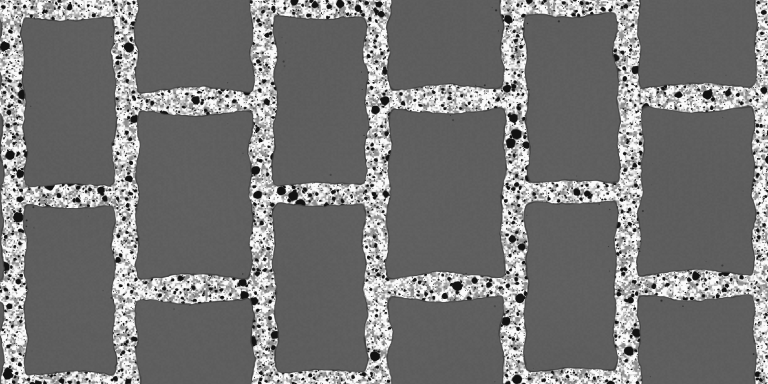
This pattern is drawn by a WebGL 1 fragment shader. Its source:

```glsl
precision highp float;
// Speckled metal lattice: a staggered brick mesh of bulging struts over flat grey.

uniform vec2 u_resolution;

// Lengths are fractions of the canvas height.
#define PITCH vec2(0.6545, 0.489)    // one narrow plus one wide column, one brick
#define ORIGIN vec2(0.032, -0.0015)  // first post and first narrow-column bar
#define NARROW 0.2965                // width of the narrow column
#define TILT 0.008                   // slope of the bar rows
#define POST_HALF 0.0300             // mean half width of the posts
#define POST_WAVE 0.0042             // swelling of the posts
#define BAR_NECK 0.0215              // half width of a bar at its ends
#define FILLET 0.012                 // rounding where bars meet posts
#define ROUGHNESS 0.0045             // edge unevenness
#define GROUND 0.37                  // grey of the openings
#define PIT_TONE 0.07                // grey of the dark pits

const float TAU = 6.2831853;

float hash(vec2 p) {
  return fract(sin(dot(p, vec2(127.1, 311.7))) * 43758.5453);
}

float noise(vec2 p) {
  vec2 i = floor(p), f = fract(p);
  f = f * f * (3.0 - 2.0 * f);
  return mix(mix(hash(i), hash(i + vec2(1.0, 0.0)), f.x),
             mix(hash(i + vec2(0.0, 1.0)), hash(i + vec2(1.0, 1.0)), f.x), f.y);
}

float smoothMin(float a, float b, float k) {
  float h = max(k - abs(a - b), 0.0) / k;
  return min(a, b) - 0.25 * k * h * h;
}

// Signed distance to the lattice, negative inside the metal.
float lattice(vec2 p) {
  vec2 q = p - ORIGIN;
  q.y -= TILT * p.x;
  q.x += 0.012 * (noise(p * vec2(3.0, 7.0) + 4.0) - 0.5);
  float x = mod(q.x, PITCH.x);

  // Posts swell at the joints and halfway between them.
  float post = min(min(x, abs(x - NARROW)), PITCH.x - x);
  post -= POST_HALF + POST_WAVE * cos(TAU * 4.0 * q.y / PITCH.y);

  // Bars sit half a brick higher in the wide columns and are thickest mid-span.
  float wide = step(NARROW, x);
  float span = mix(x / NARROW, (x - NARROW) / (PITCH.x - NARROW), wide);
  float bulge = sin(0.5 * TAU * span);
  float bar = abs(fract(q.y / PITCH.y + 0.5 - 0.5 * wide) - 0.5) * PITCH.y;
  bar -= BAR_NECK + mix(0.0095, 0.0165, wide) * bulge * bulge;

  float rough = noise(p * 14.0) + noise(p * 45.0 + 7.0) + 0.6 * noise(p * 110.0) - 1.3;
  return smoothMin(post, bar, FILLET) + ROUGHNESS * rough;
}

// Coverage of randomly placed round pits, one candidate per cell.
float pits(vec2 p, float cell, float density, vec2 radii, float aa) {
  vec2 base = floor(p / cell);
  float d = 1.0;
  for (int j = -1; j <= 1; j++) {
    for (int i = -1; i <= 1; i++) {
      vec2 id = base + vec2(float(i), float(j));
      vec2 centre = (id + vec2(hash(id + 3.7), hash(id + 19.1))) * cell;
      float size = hash(id + 41.3);
      float r = mix(radii.x, radii.y, size * size);
      float absent = step(density, hash(id + 67.9));
      d = min(d, length(p - centre) - r + absent);
    }
  }
  return 1.0 - smoothstep(-aa, aa, d);
}

void main() {
  vec2 p = gl_FragCoord.xy / u_resolution.y;
  float aa = 0.8 / u_resolution.y;
  float d = lattice(p);

  // Openings: nearly flat grey with faint mottling and loose specks by the metal.
  float ground = GROUND + 0.016 * (noise(p * 4.0) - 0.5) + 0.02 * (noise(p * 230.0) - 0.5);
  float specks = pits(p + 5.0, 0.014, 0.07, vec2(0.001, 0.003), aa);
  specks *= (1.0 - smoothstep(0.008, 0.035, d)) * smoothstep(0.45, 0.65, noise(p * 9.0));
  ground = mix(ground, 0.16, specks);

  // Metal: bright granular surface.
  float grain = 0.55 * noise(p * 210.0) + 0.45 * noise(p * 95.0 + 31.0);
  float metal = mix(0.55, 0.98, smoothstep(0.22, 0.64, grain));

  // Pits in three sizes, slightly irregular in outline.
  vec2 w = p + 0.004 * (vec2(noise(p * 120.0), noise(p * 120.0 + 53.0)) - 0.5);
  float large = pits(w, 0.034, 0.36, vec2(0.004, 0.0135), aa);
  float medium = pits(w + 11.0, 0.016, 0.5, vec2(0.0022, 0.0055), aa);
  float small = pits(w + 23.0, 0.008, 0.38, vec2(0.001, 0.0021), aa);
  metal = mix(metal, 0.22, small);
  metal = mix(metal, PIT_TONE, max(large, medium));

  // Broken dark rim along the edge.
  float rim = 1.0 - smoothstep(0.0, 0.0035, abs(d - 0.001));
  float tone = mix(ground, metal, 1.0 - smoothstep(-aa, aa, d));
  tone = mix(tone, 0.2, rim * mix(0.25, 0.85, noise(p * 60.0 + 13.0)));

  gl_FragColor = vec4(vec3(tone), 1.0);
}
```
